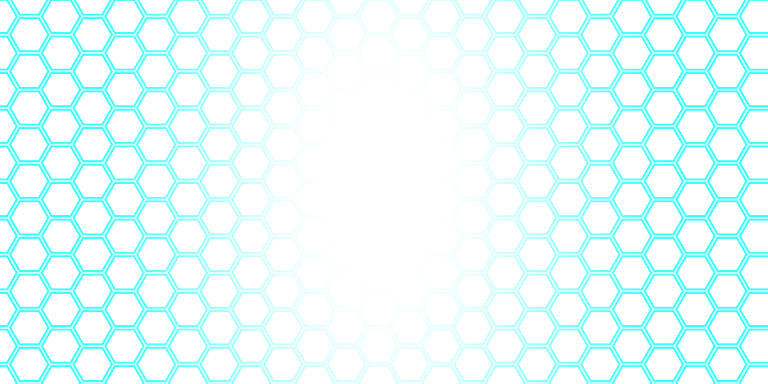
Write a WebGL 2 fragment shader that draws this background.

```glsl
#version 300 es
precision highp float;

uniform vec2 u_resolution;
out vec4 fragColor;

// Lengths are in canvas heights
const vec3 PAPER = vec3(1.0);
const vec3 CYAN = vec3(0.22, 1.0, 1.0);
const float PITCH = 0.0954;              // height of one hexagon cell
const vec2 GRID_ORIGIN = vec2(0.0763, 0.051);
const float LINE_OFFSET = 0.0046;        // from the shared edge to each line
const float LINE_HALF_WIDTH = 0.0024;
const float GAP_TINT = 0.3;              // pale fill between paired lines
const vec2 GLOW_CENTER = vec2(0.995, 0.52);
const vec2 GLOW_STRETCH = vec2(1.0, 0.6);
const float FADE_START = 0.12;
const float FADE_END = 0.80;
const float SQRT3 = 1.7320508;

// Distance to the border of the nearest flat-topped hexagon cell
float hexEdgeDistance(vec2 p) {
    vec2 period = vec2(SQRT3, 1.0) * PITCH;
    vec2 a = mod(p + 0.5 * period, period) - 0.5 * period;
    vec2 b = mod(p, period) - 0.5 * period;
    vec2 q = abs(dot(a, a) < dot(b, b) ? a : b);
    return 0.5 * PITCH - max(q.y, dot(q, vec2(0.5 * SQRT3, 0.5)));
}

void main() {
    vec2 p = gl_FragCoord.xy / u_resolution.y;
    float halfPixel = 0.5 / u_resolution.y;

    // Paired outlines with a pale gap along each shared edge
    float edge = hexEdgeDistance(p - GRID_ORIGIN);
    float lineDistance = abs(edge - LINE_OFFSET) - LINE_HALF_WIDTH;
    float line = 1.0 - smoothstep(-halfPixel, halfPixel, lineDistance);
    float gap = 1.0 - smoothstep(-halfPixel, halfPixel, edge - LINE_OFFSET);
    float ink = max(line, GAP_TINT * gap);

    // Elliptical white glow that dissolves the grid
    float radius = length((p - GLOW_CENTER) * GLOW_STRETCH);
    float strength = smoothstep(FADE_START, FADE_END, radius);

    fragColor = vec4(mix(PAPER, CYAN, ink * strength), 1.0);
}
```
